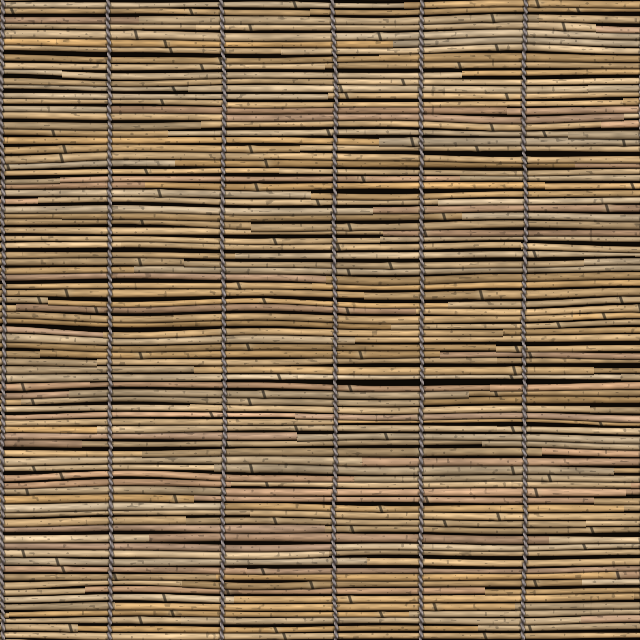
A Shadertoy shader for this texture:

```glsl
// Reed blind: 84 thin horizontal canes bound by six twisted grey threads.

const float ROWS = 84.0;
const float THREADS[6] = float[6](0.004, 0.171, 0.349, 0.522, 0.660, 0.820);

float hash(vec2 p) {
    vec3 q = fract(vec3(p.xyx) * 0.1031);
    q += dot(q, q.yzx + 33.33);
    return fract((q.x + q.y) * q.z);
}

float noise(vec2 p) {
    vec2 i = floor(p), f = fract(p);
    f = f * f * (3.0 - 2.0 * f);
    return mix(mix(hash(i), hash(i + vec2(1, 0)), f.x),
               mix(hash(i + vec2(0, 1)), hash(i + vec2(1, 1)), f.x), f.y);
}

// Paints one cane over col; y is measured in rows, px is one pixel in rows.
void drawCane(inout vec3 col, float x, float y, float index, float px) {
    float row = mod(index, ROWS);
    float piece = floor(x * 1.6 + hash(vec2(row, 3.0)) * 7.0);
    vec2 id = vec2(row, piece + 11.0);

    // Sparse joints: a slight swelling with a dark ring and a pale collar
    float cell = x * 2.6 + hash(vec2(row, 5.0));
    vec2 jointId = vec2(row + 100.0, floor(cell));
    float joint = (fract(cell) - 0.2 - 0.6 * hash(jointId)) / 2.6;
    float hasJoint = step(0.45, hash(jointId + 37.0));
    float swell = hasJoint * exp(-joint * joint * 14000.0);

    // Uneven placement, gentle bends and taper
    float center = index + 0.5 + 0.30 * (hash(id) - 0.5)
                 + 0.42 * (noise(vec2(x * 5.0, row * 7.3)) - 0.5);
    float radius = mix(0.37, 0.54, hash(id + 19.0))
                 + 0.10 * (noise(vec2(x * 7.0 + 40.0, row * 3.7)) - 0.5);
    radius *= 1.0 + 0.14 * swell;
    float t = (y - center) / radius;

    // Rounded shading lit from above
    float roundness = sqrt(max(0.0, 1.0 - t * t));
    float shade = clamp(0.10 + 0.83 * roundness + 0.24 * t, 0.12, 1.05);

    // Straw, pale and rosy canes with lengthwise grain and stains
    vec3 base = mix(vec3(0.83, 0.67, 0.45), vec3(0.88, 0.79, 0.66), hash(id + 53.0));
    base = mix(base, vec3(0.82, 0.66, 0.55), 0.7 * step(0.82, hash(id + 71.0)));
    base *= 0.84 + 0.24 * hash(id + 89.0);
    base *= 0.90 + 0.20 * noise(vec2(x * 60.0, y * 5.0 + row));
    base *= 0.88 + 0.22 * noise(vec2(x * 11.0, row * 5.1 + 9.0));
    base *= 1.0 - 0.25 * smoothstep(0.78, 0.95, noise(vec2(x * 170.0, y * 3.0)));
    base = mix(base, vec3(0.86, 0.77, 0.62), 0.4 * swell);
    base *= 1.0 - 0.55 * hasJoint * smoothstep(0.0035, 0.001, abs(joint + 0.002 * t));

    vec3 cane = base * pow(vec3(shade), vec3(0.92, 1.02, 1.18));
    float edge = (abs(t) - 1.0) * radius;
    col *= 1.0 - 0.35 * smoothstep(0.18, 0.0, edge);
    col = mix(col, cane, smoothstep(0.5 * px, -0.5 * px, edge));
}

// Paints one twisted thread, knotted once per row, with a soft shadow.
void drawThread(inout vec3 col, vec2 uv, float home, float seed, float px) {
    float drift = 0.006 * (noise(vec2(uv.y * 6.0, seed * 9.0)) - 0.5)
                + 0.002 * (noise(vec2(uv.y * 40.0, seed * 5.0)) - 0.5);
    float dx = uv.x - home - drift;
    dx -= floor(dx + 0.5);
    float twist = uv.y * ROWS + dx * 95.0 + 0.5 * noise(vec2(uv.y * 30.0, seed));
    float bead = 0.5 + 0.5 * cos(6.28318 * twist);
    float halfWidth = mix(0.0018, 0.0034, bead);
    float d = abs(dx) - halfWidth;
    col *= 1.0 - 0.45 * smoothstep(0.0035, 0.0, d);
    vec3 fiber = mix(vec3(0.25, 0.22, 0.21), vec3(0.60, 0.56, 0.55), bead);
    fiber *= 0.85 + 0.3 * noise(vec2(dx * 900.0, uv.y * 350.0));
    col = mix(col, fiber, smoothstep(0.5 * px, -0.5 * px, d));
}

void mainImage(out vec4 fragColor, in vec2 fragCoord) {
    vec2 uv = fragCoord / iResolution.xy;
    float px = 1.0 / iResolution.y;

    // Neighbouring canes sag together
    float y = uv.y * ROWS + 0.7 * (noise(vec2(uv.x * 5.0, uv.y * 16.0)) - 0.5);
    vec3 col = vec3(0.055, 0.038, 0.022);
    for (int k = -2; k <= 2; k++)
        drawCane(col, uv.x, y, floor(y) + float(k), px * ROWS);

    for (int k = 0; k < 6; k++)
        drawThread(col, uv, THREADS[k], float(k) + 1.0, px);

    fragColor = vec4(col, 1.0);
}
```
